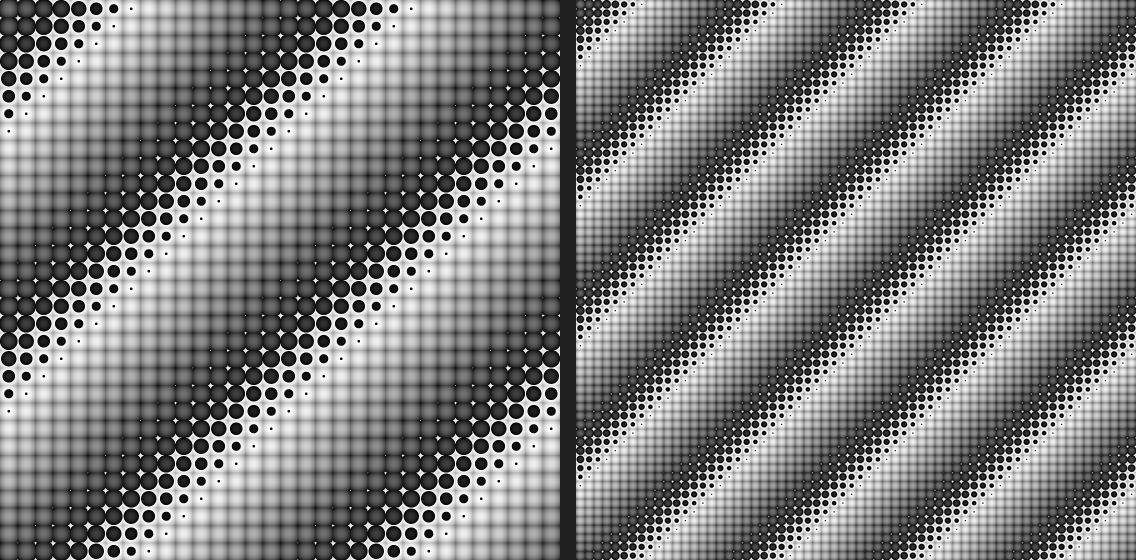
Left: one tile. Right: repeated 2 by 2.
Give the GLSL for this pattern, as a three.js fragment shader.

```glsl
varying vec2 vUv;

const float CELLS = 32.0;         // cells across and up
const float CELLS_PER_BAND = 16.0; // cells in one black-to-white cycle
const float START_TONE = 0.506;   // centre tone of the lower left cell
const int SUBSAMPLES = 4;         // smoothing samples per axis

// Tone of a cell's centre, stepping along the diagonal.
float diagonalRamp(vec2 cell, float period, float start) {
  return start + (cell.y - cell.x) / period;
}

// Squared distance from the cell centre, 0 to 0.5 at the corners.
float radialFalloff(vec2 local) {
  vec2 offset = local - 0.5;
  return dot(offset, offset);
}

// Wrapping the sum turns overflowing centres into dark discs.
float wrappedTone(vec2 uv, float cells, float period, float start) {
  vec2 grid = uv * cells;
  float ramp = diagonalRamp(floor(grid), period, start);
  return fract(ramp - radialFalloff(fract(grid)));
}

void main() {
  // Average a small grid of samples over the footprint.
  vec2 footprint = fwidth(vUv);
  float tone = 0.0;
  for (int y = 0; y < SUBSAMPLES; y++) {
    for (int x = 0; x < SUBSAMPLES; x++) {
      vec2 jitter = (vec2(float(x), float(y)) + 0.5) / float(SUBSAMPLES) - 0.5;
      tone += wrappedTone(vUv + jitter * footprint, CELLS, CELLS_PER_BAND, START_TONE);
    }
  }
  tone /= float(SUBSAMPLES * SUBSAMPLES);

  gl_FragColor = vec4(vec3(tone), 1.0);
}
```
